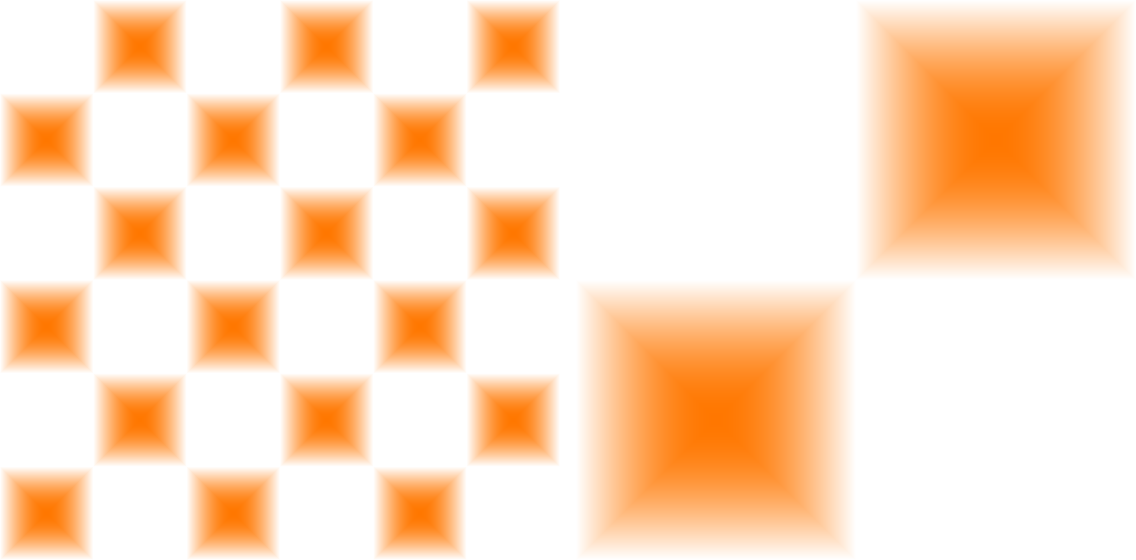
Left, the full canvas; right, a detail of the centre.
Give the GLSL for this pattern, as a WebGL 2 fragment shader.

```glsl
#version 300 es
precision highp float;
// Checkerboard of soft orange squares on white. Each square fades from its
// centre to its sides by a sine profile; taking the smaller of the two axis
// profiles gives square contours with creases along the diagonals.

uniform vec2 u_resolution;
out vec4 fragColor;

const float PI = 3.14159;
const float REPEATS = 3.0;                     // whole repeats across and down
const float CELLS = 2.0 * REPEATS;             // checker cells per side
const vec3 PAPER = vec3(1.0);
const vec3 ORANGE = vec3(1.0, 0.467, 0.0);

// 1 on cells of the same parity as the lower left one, otherwise 0
float checker(vec2 cell) {
    return 1.0 - mod(cell.x + cell.y, 2.0);
}

// 1 at the centre of a cell, falling to 0 on all four sides
float squareGlow(vec2 local) {
    vec2 profile = sin(PI * local);
    return min(profile.x, profile.y);
}

void main() {
    vec2 grid = gl_FragCoord.xy / u_resolution * CELLS;

    // The glow reaches zero on the cell borders, so no edge needs smoothing
    float ink = checker(floor(grid)) * squareGlow(fract(grid));

    fragColor = vec4(mix(PAPER, ORANGE, ink), 1.0);
}
```
